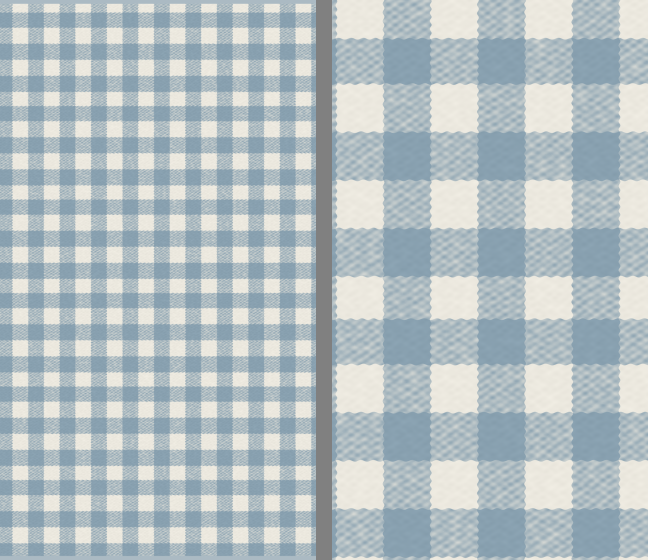
Left, the full canvas; right, a detail of the centre.
This pattern is drawn by a Shadertoy shader. Its source:

```glsl
const vec2 REPEATS = vec2(10.046, 17.97);     // checks across and down the canvas
const vec2 PHASE = vec2(0.395, 0.889);        // first cream band from left and top
const float ROW_PITCH = 1.03;                 // rows run in groups of three
const float ROW_WIDTH = 0.515;
const float SHORT_ROW_WIDTH = 0.455;          // third cream row is narrower
const float COLUMN_WIDTH = 0.5;
const vec2 TWILL = vec2(7.7, 11.3);           // weave cycles per check
const vec2 SLUB = vec2(9.0, 14.0);            // yarn flecks per check
const float WEAVE_TONE = 0.39;                // cream share in half-tone checks
const float TWILL_DEPTH = 0.11;
const float SLUB_DEPTH = 0.34;
const float EDGE_FUZZ = 0.009;
const vec2 HEM = vec2(0.0072, 0.0068);        // bottom and top strip heights
const vec3 CREAM = vec3(0.925, 0.912, 0.874);
const vec3 BLUE = vec3(0.535, 0.630, 0.690);
const vec3 HEM_COLOR = vec3(0.670, 0.730, 0.765);
const float TAU = 6.2831853;

vec2 hash2(vec2 p) {
    vec3 q = fract(p.xyx * vec3(0.1031, 0.1030, 0.0973));
    q += dot(q, q.yzx + 33.33);
    return fract((q.xx + q.yz) * q.zy);
}

// Distance to the nearest scattered point
float cellular(vec2 p) {
    vec2 cell = floor(p), f = fract(p);
    float nearest = 4.0;
    for (int y = -1; y <= 1; y++)
    for (int x = -1; x <= 1; x++) {
        vec2 o = vec2(x, y);
        vec2 d = o + hash2(cell + o) - f;
        nearest = min(nearest, dot(d, d));
    }
    return sqrt(nearest);
}

// Coverage of a band spanning 0..width
float band(float x, float width, float aa) {
    return smoothstep(-aa, aa, 0.5 * width - abs(x - 0.5 * width));
}

float creamColumn(float x, float aa) {
    return band(fract(x + 0.25) - 0.25, COLUMN_WIDTH, aa);
}

float creamRow(float y, float aa) {
    float t = mod(y + 0.25, 3.0);
    float row = min(floor(t / ROW_PITCH), 2.0);
    float width = row < 2.0 ? ROW_WIDTH : SHORT_ROW_WIDTH;
    return band(t - row * ROW_PITCH - 0.25, width, aa);
}

void mainImage(out vec4 fragColor, in vec2 fragCoord) {
    vec2 uv = fragCoord / iResolution.xy;
    vec2 p = vec2(uv.x, 1.0 - uv.y) * REPEATS;
    vec2 pixel = REPEATS / iResolution.xy;

    // Woven texture, faded where threads are too fine to resolve
    float detail = 1.0 - smoothstep(0.5, 1.0, length(TWILL * pixel));
    float slub = (cellular(p * SLUB) - 0.46) * detail;
    float wander = 0.7 * sin(p.x * 5.3 + 2.0 * sin(p.y * 3.7));
    float twill = sin(TAU * dot(p, TWILL) + wander);
    twill += 0.6 * sin(TAU * dot(p, TWILL * vec2(-1.0, 1.0)) - wander);
    twill *= detail;

    // Crossing bands with slightly uneven thread edges
    vec2 fuzz = EDGE_FUZZ * sin(TAU * p.yx * TWILL.yx + wander) * detail;
    vec2 q = p - PHASE + fuzz;
    float column = creamColumn(q.x, 0.75 * pixel.x);
    float row = creamRow(q.y, 0.75 * pixel.y);
    float cream = column * row;
    float blue = (1.0 - column) * (1.0 - row);
    float halfTone = 1.0 - cream - blue;

    // Yarn colours
    float tone = clamp(WEAVE_TONE + TWILL_DEPTH * twill + SLUB_DEPTH * slub, 0.0, 1.0);
    vec3 color = mix(BLUE, CREAM, cream + halfTone * tone);
    color += (0.025 * slub + 0.004 * twill) * (cream + blue);

    // Plain strips along top and bottom
    float aa = 0.75 / iResolution.y;
    float inside = smoothstep(-aa, aa, min(uv.y - HEM.x, 1.0 - HEM.y - uv.y));
    fragColor = vec4(mix(HEM_COLOR, color, inside), 1.0);
}
```
